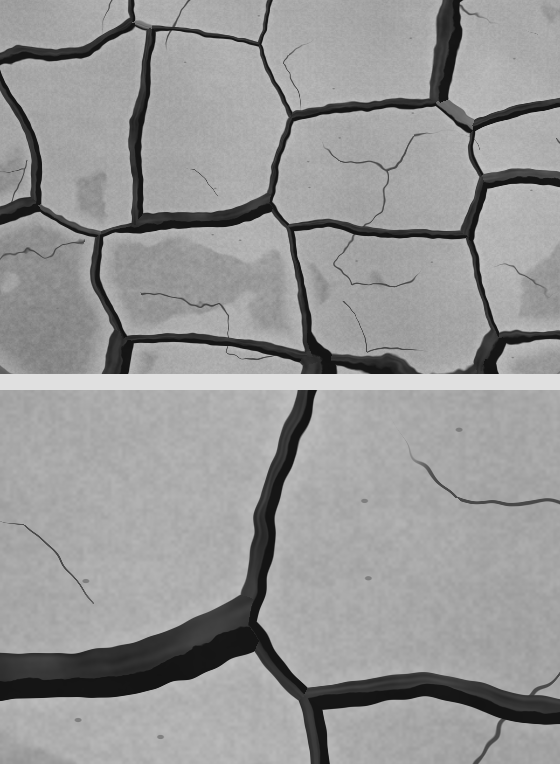
Top, the full canvas; bottom, a detail of the centre.
This texture is drawn by a WebGL 2 fragment shader. Its source:

```glsl
#version 300 es
precision highp float;

uniform vec2 u_resolution;
out vec4 fragColor;

struct Edge {
  float gap;        // distance outside the crack, negative inside
  float halfWidth;
  vec2 normal;      // points to the neighbouring plate
  vec2 plate;
  float seed;
};

float hash(vec2 p) {
  return fract(sin(dot(p, vec2(127.1, 311.7))) * 43758.5453);
}

float noise(vec2 p) {
  vec2 i = floor(p), f = fract(p);
  f = f * f * (3.0 - 2.0 * f);
  return mix(mix(hash(i), hash(i + vec2(1, 0)), f.x),
             mix(hash(i + vec2(0, 1)), hash(i + vec2(1, 1)), f.x), f.y);
}

float fbm(vec2 p) {
  float sum = 0.0, amplitude = 0.5;
  for (int i = 0; i < 5; i++) {
    sum += amplitude * noise(p);
    p = mat2(1.6, 1.2, -1.2, 1.6) * p + 3.7;
    amplitude *= 0.5;
  }
  return sum;
}

vec2 bend(vec2 p) {
  return vec2(noise(p), noise(p + 31.4)) - 0.5;
}

vec2 site(vec2 id) {
  return id + 0.5 + 0.8 * (vec2(hash(id), hash(id + 57.0)) - 0.5);
}

// Nearest border between cells, each border with its own width
Edge nearestEdge(vec2 q, float thin, float wide) {
  vec2 base = floor(q), plate = base;
  float nearest = 1e3;
  for (int y = -1; y <= 1; y++)
    for (int x = -1; x <= 1; x++) {
      vec2 id = base + vec2(x, y);
      float d = distance(q, site(id));
      if (d < nearest) { nearest = d; plate = id; }
    }
  Edge e = Edge(1e3, thin, vec2(0, 1), plate, 0.0);
  vec2 own = site(plate);
  for (int y = -2; y <= 2; y++)
    for (int x = -2; x <= 2; x++) {
      if (x == 0 && y == 0) continue;
      vec2 id = plate + vec2(x, y), other = site(id);
      vec2 n = normalize(other - own);
      float seed = hash(plate + id + 0.37);
      float halfWidth = mix(thin, wide, seed * seed);
      float gap = dot(0.5 * (own + other) - q, n) - halfWidth;
      if (gap < e.gap) e = Edge(gap, halfWidth, n, plate, seed);
    }
  return e;
}

void main() {
  vec2 p = gl_FragCoord.xy / u_resolution.y;
  float px = 1.0 / u_resolution.y;

  // Wide cracks, broader towards the bottom
  vec2 q = p * 2.4 + vec2(3.0, 7.0);
  q += 0.42 * bend(q * 1.3) + 0.05 * bend(q * 5.0) + 0.012 * bend(q * 24.0);
  float nearness = mix(1.35, 0.75, p.y);
  Edge crack = nearestEdge(q, 0.017 * nearness, 0.075 * nearness);
  float gap = crack.gap / 2.4;

  // Plate surface: broad mottling, fine grain, rough damp stains
  float grain = noise(p * 170.0) + noise(p * 320.0) - 1.0;
  float tone = 0.663 + 0.14 * (fbm(p * 3.0) - 0.48) + 0.035 * grain;
  tone += 0.035 * (hash(crack.plate + 9.0) - 0.5);
  tone += 0.012 * (noise(vec2(p.x * 4.0, p.y * 60.0 + 6.0 * p.x)) - 0.5);
  float damp = fbm(p * 4.0 + 20.0) + 0.28 * (0.5 - p.y) + 0.12 * (0.6 - p.x);
  float stain = smoothstep(0.56, 0.61, damp) * smoothstep(0.015, 0.05, gap);
  tone -= stain * (0.085 + 0.05 * (noise(p * 90.0) - 0.5));
  tone += 0.035 * (1.0 - smoothstep(0.0, 0.02, gap));

  // Hairline cracks that taper and break off
  vec2 h = p * 3.4 + vec2(12.0, 4.0);
  h += 0.5 * bend(h * 1.4) + 0.1 * bend(h * 6.0) + 0.03 * bend(h * 19.0);
  Edge hair = nearestEdge(h, 0.0, 0.0);
  float reach = smoothstep(0.4, 0.6, noise(p * 5.0 + 8.0)) * step(0.42, hair.seed);
  float hairWidth = 0.0019 * reach * (0.5 + hair.seed * noise(p * 25.0));
  float line = 1.0 - smoothstep(-0.6 * px, 0.9 * px, hair.gap / 3.4 - hairWidth);
  tone = mix(tone, 0.22, line * reach * 0.85);

  // Scattered crumbs
  vec2 cell = floor(p * 15.0);
  vec2 crumb = fract(p * 15.0) - 0.3 - 0.4 * vec2(hash(cell + 2.0), hash(cell + 5.0));
  float crumbGap = length(crumb * vec2(1.0, 1.6)) / 15.0 - 0.003;
  float crumbMask = step(0.93, hash(cell)) * (1.0 - smoothstep(-px, px, crumbGap));
  tone = mix(tone, 0.42, 0.7 * crumbMask);

  // Crack interior: visible wall on the upper left, shadow opposite
  float side = dot(crack.normal, vec2(-0.5, 0.85)) > 0.0 ? -1.0 : 1.0;
  vec2 facing = -side * crack.normal;
  float across = side * (crack.gap + crack.halfWidth) / crack.halfWidth;
  float lit = smoothstep(0.8, 0.97, dot(facing, vec2(0.75, 0.66)));
  float rough = fbm(p * 28.0);
  float strata = noise(vec2(across * 4.0, dot(p, vec2(facing.y, -facing.x)) * 14.0));
  float wall = mix(0.2, 0.43, lit) + 0.09 * (strata - 0.5) + 0.12 * (rough - 0.48);
  float shadowEdge = mix(-0.12, -0.5, lit) + 0.9 * (rough - 0.48);
  float soft = 2.4 * px / crack.halfWidth;
  float depth = smoothstep(shadowEdge - soft, shadowEdge + soft, across);
  float inside = mix(0.065 + 0.03 * rough, wall, depth);

  tone = mix(inside, tone, smoothstep(-0.8 * px, 0.8 * px, gap));
  fragColor = vec4(vec3(clamp(tone, 0.0, 1.0)), 1.0);
}
```
